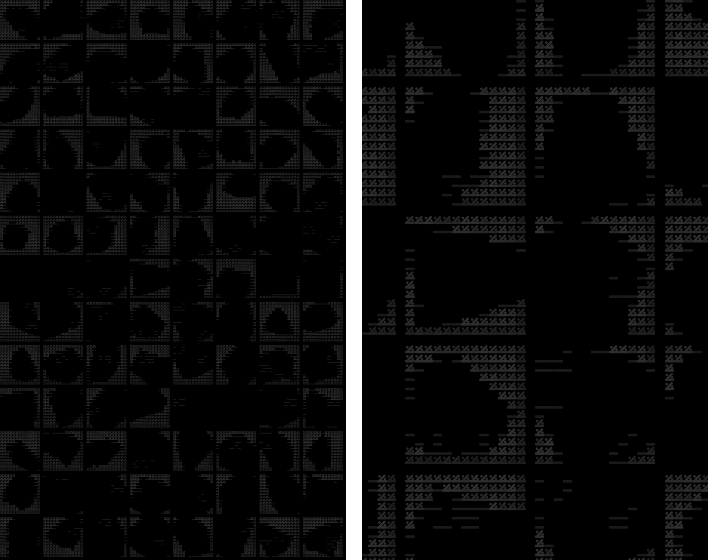
Left, the full canvas; right, a detail of the centre.
Reproduce this pattern procedurally as a Shadertoy shader.

```glsl
float hash(vec2 p) {
    return fract(sin(dot(p, vec2(127.1, 311.7))) * 43758.5453);
}

float segmentDistance(vec2 p, vec2 a, vec2 b) {
    vec2 ab = b - a;
    return length(p - a - ab * clamp(dot(p - a, ab) / dot(ab, ab), 0.0, 1.0));
}

float ink(float d, float halfWidth, float blur) {
    return 1.0 - smoothstep(halfWidth - blur, halfWidth + blur, d);
}

// Irregular five-sided hole with slightly bowed sides; negative inside
float holeDistance(vec2 p, vec2 tile) {
    float growth = 0.35 * pow(hash(tile + 5.3), 5.0);
    vec2 shift = vec2(hash(tile + 1.7), hash(tile + 8.9)) - 0.5;
    p -= 0.2 * shift;
    float turn = 6.2832 * hash(tile + 3.1);
    float d = -1.0;
    for (int i = 0; i < 5; i++) {
        vec2 seed = tile + 17.0 * float(i + 1);
        float angle = turn + 1.2566 * (float(i) + 0.7 * hash(seed) - 0.35);
        vec2 normal = vec2(cos(angle), sin(angle));
        float along = dot(p, vec2(-normal.y, normal.x));
        float bow = 1.4 * (hash(seed + 2.6) - 0.4) * along * along;
        float reach = mix(0.18, 0.60, hash(seed + 6.4)) + growth;
        d = max(d, dot(p, normal) + bow - reach);
    }
    return d;
}

void mainImage(out vec4 fragColor, in vec2 fragCoord) {
    // Eight by thirteen tiles, counted from the upper left
    vec2 uv = fragCoord / iResolution.xy;
    vec2 p = vec2(uv.x, 1.0 - uv.y) * vec2(8.0, 13.0);
    vec2 tile = floor(p);

    // Fourteen small cells per tile; the last one is the gap
    vec2 grid = fract(p) * 14.0;
    vec2 cell = floor(grid);
    vec2 q = fract(grid);
    float inTile = step(max(cell.x, cell.y), 12.5);
    float blur = 91.0 / iResolution.y;

    // One fill level per cell gives the hole its stepped outline
    float d = holeDistance((cell + 0.5) / 14.0 - 0.464, tile);
    d += 0.025 * (hash(cell + tile * 14.0) - 0.5);
    float full = step(0.03, d);
    float edge = step(0.0, d);

    // Sparse clusters of dashes left inside the hole
    vec2 cluster = floor(cell / vec2(4.0, 3.0)) + tile * 5.0;
    float speck = step(0.93, hash(cluster + 0.4))
                * step(0.5, hash(cell + tile * 14.0 + 9.2));

    // Woven mark: a low dash, a slanted stroke and two dots
    float dash = ink(segmentDistance(q, vec2(0.1, 0.8), vec2(0.9, 0.8)), 0.14, blur);
    float slant = ink(segmentDistance(q, vec2(0.3, 0.65), vec2(0.75, 0.2)), 0.13, blur);
    float dots = ink(min(length(q - vec2(0.22, 0.28)), length(q - vec2(0.8, 0.55))), 0.14, blur);
    float weave = max(dash, max(slant, dots));

    // Marks fade along the lower and right rims
    float rim = step(11.5, max(cell.x, cell.y));
    float wear = mix(0.85, 1.1, hash(cell + tile * 14.0 + 4.8));
    float tone = full * weave * mix(0.17, 0.13, rim) * wear;
    tone = max(tone, 0.10 * dash * max(edge, speck));
    fragColor = vec4(vec3(tone * inTile), 1.0);
}
```
